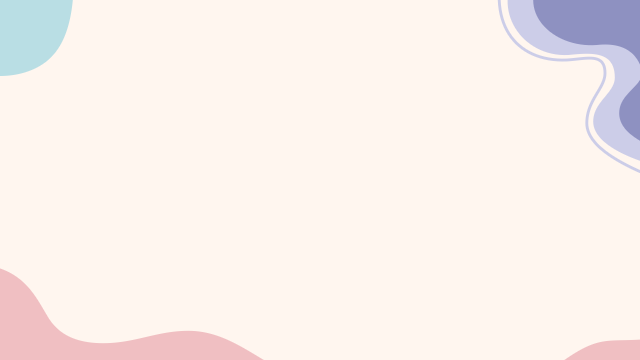
A Shadertoy shader for this background:

```glsl
struct Path {
    vec2 pen;      // end of the last piece
    float dist;    // nearest distance to the outline
    float side;    // -1 inside, +1 outside
};

Path moveTo(vec2 start) {
    return Path(start, 1e3, 1.0);
}

// Adds a cubic curve; crossings to the right of p flip the side
void curveTo(inout Path path, vec2 p, vec2 c1, vec2 c2, vec2 end) {
    const int STEPS = 24;
    vec2 start = path.pen;
    for (int i = 1; i <= STEPS; i++) {
        float t = float(i) / float(STEPS);
        vec2 mid = mix(c1, c2, t);
        vec2 left = mix(mix(start, c1, t), mid, t);
        vec2 right = mix(mid, mix(c2, end, t), t);
        vec2 a = path.pen;
        vec2 b = i == STEPS ? end : mix(left, right, t);
        vec2 ab = b - a;
        vec2 ap = p - a;
        float along = clamp(dot(ap, ab) / dot(ab, ab), 0.0, 1.0);
        path.dist = min(path.dist, length(ap - ab * along));
        if ((a.y > p.y) != (b.y > p.y) && p.x < a.x + ab.x * ap.y / ab.y)
            path.side = -path.side;
        path.pen = b;
    }
}

float signedDistance(Path path) {
    return path.dist * path.side;
}

float coverage(float d) {
    float pixel = 9.0 / iResolution.y;
    return clamp(0.5 - d / pixel, 0.0, 1.0);
}

// Each shape is measured from its own canvas corner
float tealCorner(vec2 p) {
    Path s = moveTo(vec2(1.82, 0.0));
    curveTo(s, p, vec2(1.77, 0.54), vec2(1.63, 1.04), vec2(1.33, 1.375));
    curveTo(s, p, vec2(1.04, 1.71), vec2(0.54, 1.9), vec2(0.0, 1.9));
    return signedDistance(s);
}

float pinkWave(vec2 p) {
    Path s = moveTo(vec2(0.0, 2.29));
    curveTo(s, p, vec2(0.67, 2.06), vec2(0.92, 1.54), vec2(1.17, 1.125));
    curveTo(s, p, vec2(1.38, 0.75), vec2(1.75, 0.42), vec2(2.58, 0.42));
    curveTo(s, p, vec2(3.38, 0.42), vec2(3.92, 0.73), vec2(4.71, 0.73));
    curveTo(s, p, vec2(5.46, 0.73), vec2(6.04, 0.33), vec2(6.63, -0.02));
    return signedDistance(s);
}

float pinkMound(vec2 p) {
    Path s = moveTo(vec2(0.0, 0.51));
    curveTo(s, p, vec2(0.83, 0.46), vec2(1.04, 0.6), vec2(1.92, -0.02));
    return signedDistance(s);
}

float lavenderBlob(vec2 p) {
    Path s = moveTo(vec2(3.31, 0.0));
    curveTo(s, p, vec2(3.33, 0.75), vec2(2.67, 1.42), vec2(1.79, 1.375));
    curveTo(s, p, vec2(1.17, 1.31), vec2(0.63, 1.29), vec2(0.63, 1.94));
    curveTo(s, p, vec2(0.63, 2.33), vec2(1.17, 2.54), vec2(1.17, 3.04));
    curveTo(s, p, vec2(1.17, 3.5), vec2(0.54, 3.83), vec2(0.0, 4.02));
    return signedDistance(s);
}

float lavenderLine(vec2 p) {
    Path s = moveTo(vec2(3.52, 0.0));
    curveTo(s, p, vec2(3.48, 1.0), vec2(2.79, 1.54), vec2(1.83, 1.5));
    curveTo(s, p, vec2(1.33, 1.47), vec2(0.875, 1.31), vec2(0.875, 1.83));
    curveTo(s, p, vec2(0.875, 2.21), vec2(1.33, 2.5), vec2(1.33, 3.08));
    curveTo(s, p, vec2(1.33, 3.58), vec2(0.69, 3.98), vec2(0.0, 4.29));
    return s.dist - 0.036;
}

float violetBlob(vec2 p) {
    Path s = moveTo(vec2(2.67, 0.0));
    curveTo(s, p, vec2(2.67, 0.67), vec2(1.92, 1.19), vec2(1.08, 1.125));
    curveTo(s, p, vec2(0.5, 1.06), vec2(0.08, 1.25), vec2(-0.06, 1.79));
    curveTo(s, p, vec2(-0.06, 2.17), vec2(0.52, 2.33), vec2(0.52, 2.83));
    curveTo(s, p, vec2(0.52, 3.17), vec2(0.23, 3.38), vec2(0.0, 3.52));
    return signedDistance(s);
}

void mainImage(out vec4 fragColor, in vec2 fragCoord) {
    // Canvas is nine units high
    vec2 bottomLeft = fragCoord * 9.0 / iResolution.y;
    vec2 topRight = (iResolution.xy - fragCoord) * 9.0 / iResolution.y;
    vec2 topLeft = vec2(bottomLeft.x, topRight.y);
    vec2 bottomRight = vec2(topRight.x, bottomLeft.y);

    vec3 cream = vec3(1.0, 0.965, 0.937);
    vec3 teal = vec3(0.725, 0.87, 0.895);
    vec3 pink = vec3(0.94, 0.75, 0.76);
    vec3 lavender = vec3(0.8, 0.805, 0.91);
    vec3 violet = vec3(0.555, 0.567, 0.757);

    // Paint from back to front
    vec3 color = mix(cream, teal, coverage(tealCorner(topLeft)));
    float pinkEdge = min(pinkWave(bottomLeft), pinkMound(bottomRight));
    color = mix(color, pink, coverage(pinkEdge));
    float lavenderEdge = min(lavenderBlob(topRight), lavenderLine(topRight));
    color = mix(color, lavender, coverage(lavenderEdge));
    color = mix(color, violet, coverage(violetBlob(topRight)));
    fragColor = vec4(color, 1.0);
}
```
